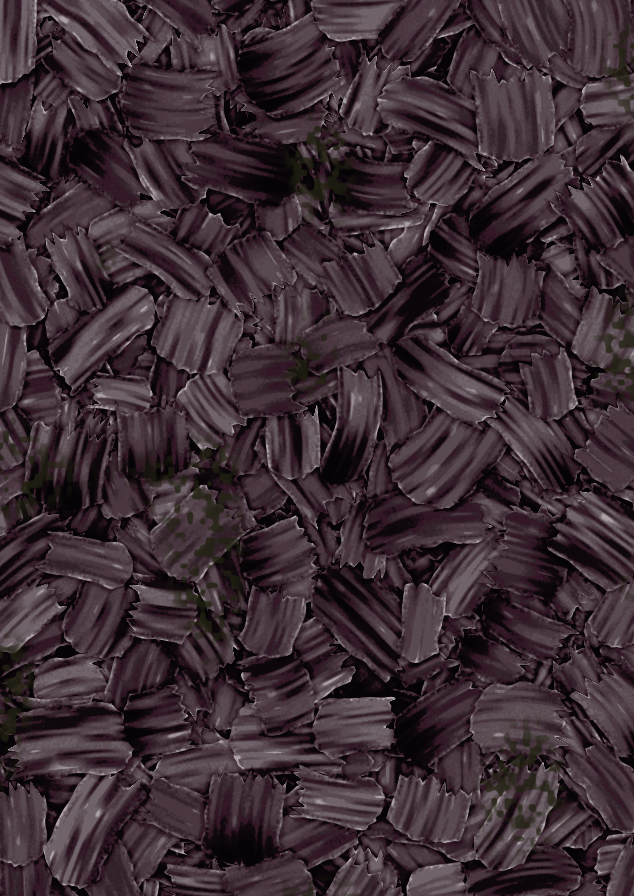
This texture is drawn by a Shadertoy shader. Its source:

```glsl
// Thick plum-grey paint laid down in short, overlapping bristle strokes.
// Jittered grids of curved strokes are stacked in layers as one scalar tone
// (ridges, grooves, rims, shadows), which a colour ramp then turns into paint.

const int LAYERS = 5;
const float CELL = 0.14;      // grid spacing, in canvas widths
const float PI = 3.14159;

vec3 hash3(vec2 p) {
    vec3 q = fract(p.xyx * vec3(0.1031, 0.1030, 0.0973));
    q += dot(q, q.yxz + 33.33);
    return fract((q.xxy + q.yzz) * q.zyx);
}

float noise(vec2 p) {
    vec2 i = floor(p), f = fract(p);
    f = f * f * (3.0 - 2.0 * f);
    float low = mix(hash3(i).x, hash3(i + vec2(1, 0)).x, f.x);
    float high = mix(hash3(i + vec2(0, 1)).x, hash3(i + vec2(1, 1)).x, f.x);
    return mix(low, high, f.y);
}

float ramp(float from, float to, float t) {
    return clamp((t - from) / (to - from), 0.0, 1.0);
}

// Tone 0..1 to paint colour, from groove black to wet highlight
vec3 paintColor(float t) {
    vec3 c = mix(vec3(0.02, 0.01, 0.02), vec3(0.06, 0.03, 0.05), ramp(-0.2, 0.09, t));
    c = mix(c, vec3(0.20, 0.09, 0.15), ramp(0.11, 0.22, t));
    c = mix(c, vec3(0.20, 0.14, 0.17), ramp(0.26, 0.36, t));
    c = mix(c, vec3(0.29, 0.21, 0.25), ramp(0.38, 0.50, t));
    c = mix(c, vec3(0.35, 0.29, 0.32), ramp(0.58, 0.72, t));
    c = mix(c, vec3(0.44, 0.39, 0.42), ramp(0.80, 0.94, t));
    return mix(c, vec3(0.68, 0.64, 0.65), ramp(1.05, 1.40, t));
}

// Distance inside a stroke: rounded front, ragged back, wavering sides
float strokeDepth(vec2 q, vec2 size, float seed) {
    float across = q.y / size.y;
    float ragged = noise(vec2(q.y * 150.0, seed));
    float side = size.y - abs(q.y) - 0.008 * noise(vec2(q.x * 45.0, seed + 7.0));
    float front = size.x * (1.0 - 0.35 * across * across) - 0.007 * ragged - q.x;
    float back = size.x + q.x - 0.03 * ragged;
    return min(side, min(front, back));
}

// Bristle relief and lighting of one stroke; x runs along it, y across
float strokeTone(vec2 q, vec2 size, float depth, float seed, vec3 rnd) {
    q.y += 0.005 * noise(vec2(q.x * 14.0, seed + 3.0));
    float coarse = noise(vec2(q.x * 8.0 + seed, q.y * 75.0 + seed));
    float fine = noise(vec2(q.x * 20.0 - seed, q.y * 165.0 + seed));
    float ridge = smoothstep(0.20, 0.74, mix(coarse, fine, 0.52));

    float groove = mix(-0.05, 0.36, rnd.x);
    float crest = mix(0.56, 1.02, rnd.y);
    float tone = mix(groove, crest, ridge);

    // Paint piles up and darkens towards the front of some strokes
    float load = smoothstep(0.60, 0.85, rnd.z);
    tone -= 0.62 * load * smoothstep(-0.3, 0.95, q.x / size.x);

    // Wet glints along crests
    float glint = noise(vec2(q.x * 32.0 + seed, q.y * 130.0 - seed));
    tone += 0.45 * smoothstep(0.80, 0.95, glint) * ridge;

    // Gritty border and broken light rim
    float border = 1.0 - smoothstep(0.0, 0.014, depth);
    tone += 0.6 * border * (noise(q * 260.0 + seed) - 0.5);
    float rim = 1.0 - smoothstep(0.001, 0.006, depth);
    return tone + 0.5 * rim * smoothstep(0.35, 0.75, noise(q * 70.0 + seed));
}

// Lays one grid of strokes over the tone below
float paintLayer(float tone, vec2 p, float layer, float pixel) {
    vec2 grid = p / CELL + layer * vec2(0.37, 0.61);
    for (int y = -1; y <= 1; y++)
    for (int x = -1; x <= 1; x++) {
        vec2 cell = floor(grid) + vec2(x, y);
        vec2 id = cell + layer * vec2(17.0, 31.0) + 50.0;
        vec3 place = hash3(id);
        vec3 shape = hash3(id + 211.3);
        vec3 look = hash3(id + 457.7);

        vec2 q = (grid - cell - 0.2 - 0.6 * place.xy) * CELL;
        float angle = 2.0 * PI * (0.6 * noise(id * 0.4) + 0.6 * place.z);
        float c = cos(angle), s = sin(angle);
        q = mat2(c, -s, s, c) * q;
        q.y += (shape.z - 0.5) * 4.0 * q.x * q.x;

        vec2 size = mix(vec2(0.055, 0.035), vec2(0.105, 0.070), shape.xy);
        float seed = 90.0 * fract(place.x + shape.y + look.z);
        float depth = strokeDepth(q, size, seed);
        if (depth < -0.012) continue;

        tone -= 0.32 * smoothstep(-0.012, 0.0, depth);
        float cover = smoothstep(-pixel, pixel, depth);
        tone = mix(tone, strokeTone(q, size, depth, seed, look), cover);
    }
    return tone;
}

void mainImage(out vec4 fragColor, in vec2 fragCoord) {
    vec2 p = fragCoord / iResolution.x;
    float pixel = 0.7 / iResolution.x;

    float tone = 0.15 + 0.6 * noise(p * 200.0);
    for (int i = 0; i < LAYERS; i++) tone = paintLayer(tone, p, float(i), pixel);
    tone += 0.10 * (noise(p * 330.0) - 0.5);
    vec3 color = paintColor(tone);

    // Rare olive crumbs caught in the paint
    float crumbs = smoothstep(0.78, 0.92, noise(p * 6.0 + 40.0));
    crumbs *= smoothstep(0.45, 0.70, noise(p * 100.0));
    color = mix(color, vec3(0.13, 0.13, 0.07), 0.8 * crumbs);
    fragColor = vec4(color, 1.0);
}
```
